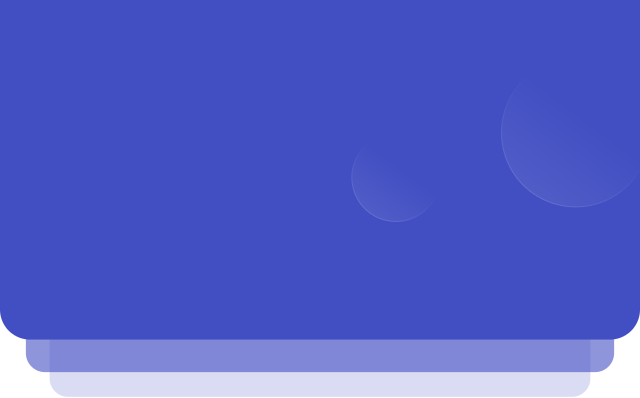
Give the GLSL for this background, as a WebGL 2 fragment shader.

```glsl
#version 300 es
precision highp float;
// A blue rounded panel over two translucent cards on white, with two faint
// glass discs. Cards are rounded-box distances, and the discs are circles
// lit by a diagonal fade. Lengths are in units of the canvas height.
uniform vec2 u_resolution;
out vec4 fragColor;

const vec3 BLUE = vec3(0.259, 0.310, 0.761);

// Antialiased coverage of a signed distance
float coverage(float d) {
  return clamp(0.5 - d * u_resolution.y, 0.0, 1.0);
}

// Centred card that runs past the top edge, with rounded lower corners
float card(vec2 p, float inset, float bottom, float radius) {
  float halfWidth = 0.5 * u_resolution.x / u_resolution.y;
  vec2 center = vec2(halfWidth, bottom + 1.0);
  vec2 q = abs(p - center) - vec2(halfWidth - inset, 1.0) + radius;
  return coverage(length(max(q, 0.0)) + min(max(q.x, q.y), 0.0) - radius);
}

// White opacity of a disc, strongest at the lower left, with a thin rim
float glassDisc(vec2 p, vec2 center, float radius) {
  vec2 q = p - center;
  float d = length(q) - radius;
  float fade = clamp((dot(q / radius, vec2(-0.6, -0.8)) + 0.22) / 1.22, 0.0, 1.0);
  float rim = coverage(abs(d + 0.0012) - 0.0012);
  return fade * (0.075 * coverage(d) + 0.11 * rim);
}

void main() {
  vec2 p = gl_FragCoord.xy / u_resolution.y;

  // Stacked cards, back to front
  vec3 color = vec3(1.0);
  color = mix(color, BLUE, 0.2 * card(p, 0.1247, 0.003, 0.046));
  color = mix(color, BLUE, 0.6 * card(p, 0.0650, 0.065, 0.048));

  // Main panel with its glass discs
  float glass = glassDisc(p, vec2(1.4465, 0.6667), 0.1876)
              + glassDisc(p, vec2(0.9948, 0.5543), 0.1119);
  vec3 panel = mix(BLUE, vec3(1.0), glass);
  color = mix(color, panel, card(p, 0.0, 0.1468, 0.0755));

  fragColor = vec4(color, 1.0);
}
```
